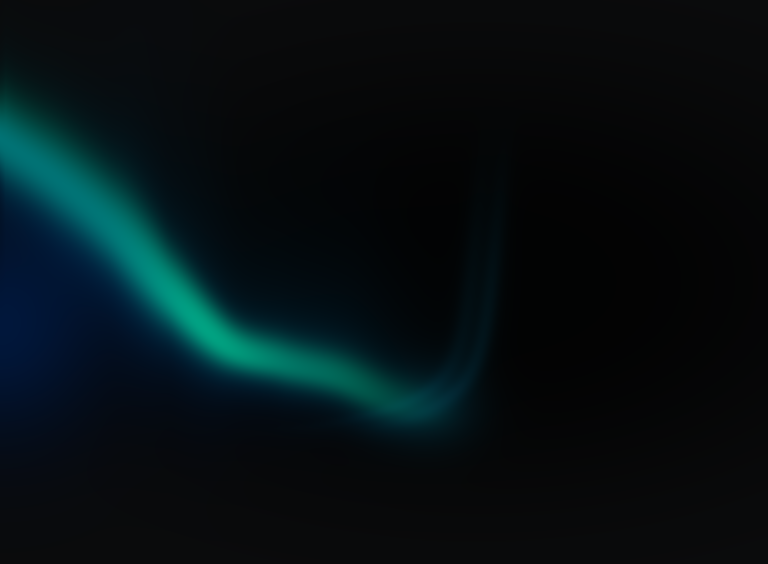
Reproduce this background procedurally as a Shadertoy shader.

```glsl
// A dim aurora: a green ribbon sinking to the right, blue haze and a faint rising hook.

// Ribbon height at even steps in x, in units of canvas height
const float KNOT_STEP = 0.1;
const float KNOTS[12] = float[12](0.823, 0.756, 0.686, 0.597, 0.481, 0.389,
                                  0.357, 0.332, 0.290, 0.272, 0.272, 0.272);

const vec3 NIGHT = vec3(0.92, 1.0, 1.1);
const vec3 RIBBON_GREEN = vec3(0.01, 1.0, 0.42);
const vec3 FRINGE_TEAL = vec3(0.0, 0.075, 0.085);
const vec3 UPPER_HAZE = vec3(0.0, 0.085, 0.135);
const vec3 LOWER_HAZE = vec3(0.0, 0.055, 0.135);
const vec3 DEEP_BLUE = vec3(0.0, 0.085, 0.225);
const vec3 HOOK_TEAL = vec3(0.005, 0.075, 0.10);

const float NIGHT_DARK = 0.010;
const float NIGHT_EDGE = 0.042;
const float WIDTH_LEFT = 0.064;
const float WIDTH_RIGHT = 0.036;
const float HOOK_FOOT = 0.27;
const float HOOK_BEND = 0.05;

float bell(float x) { return exp(-x * x); }

// Smooth curve through the knots
float ribbonHeight(float x) {
    float t = clamp(x / KNOT_STEP, 0.0, 8.99);
    int i = int(t);
    float f = t - float(i);
    float a = KNOTS[i], b = KNOTS[i + 1], c = KNOTS[i + 2], d = KNOTS[i + 3];
    return b + 0.5 * f * (c - a + f * (2.0 * a - 5.0 * b + 4.0 * c - d
             + f * (3.0 * (b - c) + d - a)));
}

// Signed distance across the ribbon, positive above it
float ribbonDistance(vec2 p) {
    float e = 0.01;
    float slope = (ribbonHeight(p.x + e) - ribbonHeight(p.x - e)) / (2.0 * e);
    return (p.y - ribbonHeight(p.x)) / sqrt(1.0 + slope * slope);
}

vec3 ribbonLight(vec2 p) {
    float d = ribbonDistance(p);
    float above = max(d, 0.0);
    float below = max(-d, 0.0);
    float fade = 1.0 - smoothstep(0.58, 0.84, p.x);
    float hazeFade = 1.0 - smoothstep(0.55, 0.90, p.x);

    // Bright core, softer above than below
    float width = mix(WIDTH_LEFT, WIDTH_RIGHT, smoothstep(0.05, 0.45, p.x));
    width *= d > 0.0 ? 1.15 : 0.9;
    float power = 0.23 + 0.20 * bell((p.x - 0.37) / 0.12);
    vec3 light = RIBBON_GREEN * power * fade * exp(-pow(abs(d) / width, 2.3));

    // Teal fringe and blue haze on either side
    light += FRINGE_TEAL * hazeFade * bell(d / (width * 1.6));
    float reach = mix(0.07, 0.16, smoothstep(0.0, 0.4, p.x));
    float haze = exp(-pow(above / reach, 1.3)) * bell(below / 0.06);
    light += UPPER_HAZE * hazeFade * haze;
    float lower = bell(below / 0.13) * bell(above / 0.05);
    light += LOWER_HAZE * lower * (1.0 - smoothstep(0.2, 0.78, p.x));
    return light;
}

// Two thin strands that bend upward from the ribbon's end
vec3 hookLight(vec2 p) {
    float rise = max(p.y - HOOK_FOOT, -0.03);
    float bend = 0.09 * exp(-rise / HOOK_BEND);
    float slope = 0.094 + bend / HOOK_BEND;
    float center = 0.85 + 0.094 * rise - bend;
    float d = (p.x - center) / sqrt(1.0 + slope * slope);
    float fade = smoothstep(0.20, 0.32, p.y) * (1.0 - smoothstep(0.34, 0.86, p.y));
    float strands = 0.75 * bell(d / 0.017) + 0.50 * bell((d + 0.036) / 0.018)
                  + 0.25 * bell((d + 0.015) / 0.05);
    float pool = bell(length((p - vec2(0.765, 0.275)) / vec2(0.09, 0.075)));
    return HOOK_TEAL * (strands * fade + 0.9 * pool);
}

void mainImage(out vec4 fragColor, in vec2 fragCoord) {
    vec2 uv = fragCoord / iResolution.xy;
    vec2 p = fragCoord / iResolution.y;

    // Aurora and the deep blue patch at the left
    vec3 glow = ribbonLight(p) + hookLight(p);
    float patchShape = bell(length((p - vec2(0.0, 0.42)) / vec2(0.20, 0.20)));
    float underside = smoothstep(0.03, -0.10, ribbonDistance(p));
    glow += DEEP_BLUE * patchShape * underside;

    // Night sky, darkest right of the middle
    float away = length((uv - vec2(0.62, 0.5)) * vec2(0.95, 1.3));
    float level = mix(NIGHT_DARK, NIGHT_EDGE, smoothstep(0.12, 0.75, away));
    vec3 color = NIGHT * level * exp(-9.0 * glow.b) + glow;

    fragColor = vec4(color, 1.0);
}
```
